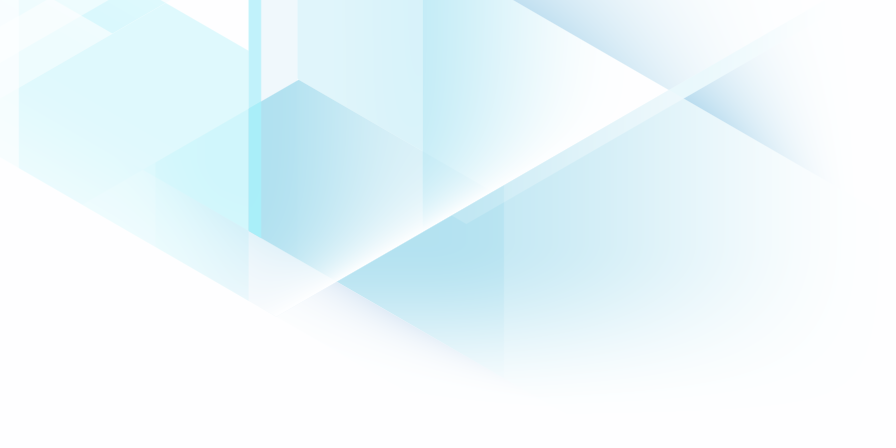
A WebGL 2 fragment shader for this background:

```glsl
#version 300 es
precision highp float;
// Pale blue abstract background of overlapping translucent panels.
// Panels are cut by half-planes on three axes: vertical, rising and falling
// at 30 degrees; each is tinted by a soft gradient that fades to white.

uniform vec2 u_resolution;
out vec4 fragColor;

// Palette
const vec3 WHITE = vec3(0.995, 0.998, 1.0);
const vec3 SKY   = vec3(0.69, 0.88, 0.94);
const vec3 STEEL = vec3(0.70, 0.85, 0.93);
const vec3 AQUA  = vec3(0.72, 0.91, 0.96);
const vec3 MINT  = vec3(0.87, 0.975, 0.99);
const vec3 CYAN  = vec3(0.66, 0.94, 0.98);
const vec3 MIST  = vec3(0.86, 0.91, 0.96);

// Edge positions, in canvas heights
const float SLOPE = 0.57735;
const float RISE_MAIN = -0.063, RISE_BAND = -0.101;
const float RISE_INNER = 0.437, RISE_TOP = 0.78;
const float FALL_LOW = 0.649, FALL_MID = 0.805;
const float FALL_HIGH = 1.207, FALL_MAIN = 1.661;
const float STRIP_L = 0.555, STRIP_R = 0.583;
const float PANEL_L = 0.664, PANEL_R = 0.943, SEAM = 1.125;

// Antialiased half-plane: 1 where value exceeds edge
float past(float value, float edge) {
    float w = 0.9 / u_resolution.y;
    return smoothstep(-w, w, value - edge);
}

float between(float value, float lo, float hi) {
    return past(value, lo) * (1.0 - past(value, hi));
}

// Exponential falloff on the positive side of an edge
float glow(float dist, float width) {
    return exp(-max(dist, 0.0) / width);
}

vec3 leftPanels(vec3 col, vec2 p, float rise, float fall) {
    float leftFade = mix(0.35, 1.0, past(p.x, 0.042));
    float beforeStrip = 1.0 - past(p.x, STRIP_L);
    float underInner = 1.0 - past(rise, RISE_INNER);

    // Top corner facets
    float corner = past(rise, RISE_TOP) * (1.0 - past(p.x, STRIP_L));
    col = mix(col, MINT, corner * 0.5 * leftFade * smoothstep(1.4, 0.95, fall));
    col = mix(col, CYAN, corner * between(fall, 1.07, FALL_HIGH) * 0.32);
    col = mix(col, WHITE, corner * between(rise, 0.86, 0.94) * 0.55);

    // Broad mint hexagon and its darker lower facet
    float hexagon = beforeStrip * (1.0 - past(rise, RISE_TOP))
                  * between(fall, FALL_LOW, FALL_HIGH);
    float lowerFade = smoothstep(FALL_LOW - 0.12, FALL_MID + 0.1, fall);
    col = mix(col, MINT, hexagon * leftFade * mix(0.45, 0.95, lowerFade));
    col = mix(col, CYAN, hexagon * underInner * past(fall, FALL_MID)
            * 0.28 * smoothstep(0.1, 0.5, p.x));
    col = mix(col, WHITE, hexagon * (1.0 - past(p.x, 0.347)) * underInner * 0.15);

    // Misty wedge below the middle edge
    float wedge = between(fall, FALL_LOW, FALL_MID) * past(rise, RISE_MAIN);
    col = mix(col, AQUA, wedge * 0.38 * smoothstep(0.25, 0.58, p.x)
            * glow(FALL_MID - fall, 0.08));
    col = mix(col, MIST, wedge * 0.35 * smoothstep(0.35, 0.65, p.x));
    return col;
}

vec3 centrePanels(vec3 col, vec2 p, float rise, float fall) {
    float upper = past(rise, RISE_MAIN) * (1.0 - past(fall, FALL_MAIN));
    float core = between(p.x, STRIP_L, PANEL_R) * past(fall, FALL_MID) * upper;
    float underInner = 1.0 - past(rise, RISE_INNER);
    float underHigh = 1.0 - past(fall, FALL_HIGH);

    // Pale upper panels and the deeper facet beneath them
    col = mix(col, STEEL, core * (1.0 - past(p.x, PANEL_L)) * 0.18);
    float pale = core * past(p.x, PANEL_L) * past(fall, FALL_HIGH);
    col = mix(col, AQUA, pale * mix(0.42, 0.54, smoothstep(0.7, 0.94, p.x)));
    float facet = core * underInner * underHigh;
    col = mix(col, SKY, facet * mix(1.0, 0.5, smoothstep(0.56, 0.94, p.x)));

    // Right triangle, bright toward its far corner
    float tri = past(p.x, PANEL_R) * upper;
    col = mix(col, AQUA, tri * 0.95 * smoothstep(1.42, 0.8, p.x));
    col = mix(col, SKY, tri * underHigh * 0.25);

    // White light along the main rising edge
    float light = glow(rise - RISE_MAIN, 0.035 + 0.045 * p.x);
    col = mix(col, WHITE, upper * light * past(fall, FALL_LOW));

    // Vertical cyan strip
    float strip = between(p.x, STRIP_L, STRIP_R) * past(fall, FALL_MID);
    return mix(col, CYAN, strip * mix(0.65, 0.92, underInner));
}

vec3 rightPanels(vec3 col, vec2 p, float rise, float fall) {
    float below = 1.0 - past(rise, RISE_MAIN);
    float beyond = past(fall, FALL_MAIN);
    float underBand = 1.0 - past(rise, RISE_BAND);

    // Large lower panel with a vertical seam
    float body = below * past(fall, FALL_MID) * (1.0 - beyond);
    float fade = smoothstep(0.06, 0.46, p.y) * smoothstep(2.0, 0.95, p.x);
    col = mix(col, SKY, body * fade * mix(0.95, 0.77, past(p.x, SEAM)));

    // Soft shadow under the lower panel's left edge
    float shadow = below * between(fall, FALL_LOW, FALL_MID);
    col = mix(col, MIST, shadow * 0.85 * glow(FALL_MID - fall, 0.06)
            * smoothstep(0.08, 0.32, p.y));

    // Shaded triangles beyond the main falling edge
    float depth = fall - FALL_MAIN;
    float top = beyond * (1.0 - below);
    col = mix(col, STEEL, top * 0.83 * glow(depth, 0.22)
            * smoothstep(1.85, 1.1, p.x));
    float side = beyond * underBand;
    col = mix(col, STEEL, side * 0.92 * glow(depth, 0.17)
            * smoothstep(1.92, 1.5, p.x));
    col = mix(col, AQUA, beyond * below * (1.0 - underBand) * 0.3
            * smoothstep(1.9, 1.5, p.x));

    // Translucent band following the main rising edge
    float band = between(rise, RISE_BAND, RISE_MAIN) * between(fall, 1.101, FALL_MAIN);
    return mix(col, WHITE, band * mix(0.16, 0.4, smoothstep(1.0, 1.5, p.x)));
}

void main() {
    vec2 p = gl_FragCoord.xy / u_resolution.y;
    float rise = p.y - SLOPE * p.x;
    float fall = p.y + SLOPE * p.x;

    vec3 col = leftPanels(WHITE, p, rise, fall);
    col = centrePanels(col, p, rise, fall);
    col = rightPanels(col, p, rise, fall);
    fragColor = vec4(col, 1.0);
}
```
